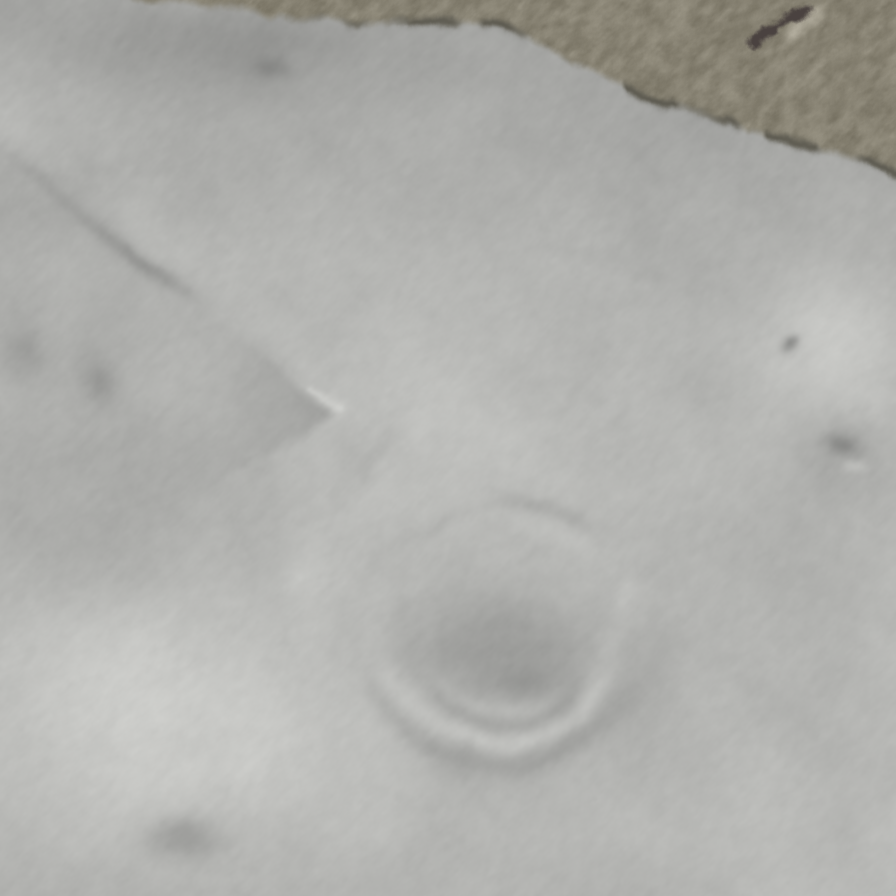
A WebGL 1 fragment shader for this texture:

```glsl
precision highp float;
// Soft grey snow with a crease, a shallow hollow and a strip of bare soil.
uniform vec2 u_resolution;

const vec3 SNOW_TINT = vec3(0.997, 1.0, 0.985);
const vec3 SOIL = vec3(0.53, 0.51, 0.45);
const vec3 RIM = vec3(0.34, 0.33, 0.29);
const vec3 PIT = vec3(0.29, 0.26, 0.25);

float hash(vec2 p) {
  return fract(sin(dot(p, vec2(127.1, 311.7))) * 43758.5453);
}
float noise(vec2 p) {
  vec2 i = floor(p), f = fract(p);
  f = f * f * (3.0 - 2.0 * f);
  return mix(mix(hash(i), hash(i + vec2(1, 0)), f.x),
             mix(hash(i + vec2(0, 1)), hash(i + vec2(1, 1)), f.x), f.y);
}
// Layered noise centred on zero
float fbm(vec2 p) {
  float sum = 0.0, amp = 0.5;
  for (int i = 0; i < 5; i++) {
    sum += amp * (noise(p) - 0.5);
    p = mat2(1.6, 1.2, -1.2, 1.6) * p + 7.3;
    amp *= 0.5;
  }
  return sum;
}
float band(float d, float width) { return exp(-d * d / (width * width)); }
float spot(vec2 p, vec2 centre, vec2 radius) {
  vec2 d = (p - centre) / radius;
  return exp(-dot(d, d));
}
float segment(vec2 p, vec2 a, vec2 b) {
  vec2 ab = b - a;
  return length(p - a - ab * clamp(dot(p - a, ab) / dot(ab, ab), 0.0, 1.0));
}
// Broad light and dark drifts
float drifts(vec2 p) {
  float tone = 0.7 + 0.07 * fbm(p * 4.0) + 0.055 * fbm(p * 14.0);
  tone += 0.095 * spot(p, vec2(0.16, 0.2), vec2(0.25, 0.17));
  tone += 0.065 * spot(p, vec2(0.93, 0.61), vec2(0.09, 0.08));
  tone += 0.035 * spot(p, vec2(0.48, 0.55), vec2(0.2, 0.13));
  tone += 0.05 * spot(p, vec2(0.03, 0.88), vec2(0.13, 0.08));
  tone += 0.03 * spot(p, vec2(0.85, 0.05), vec2(0.3, 0.2));
  tone -= 0.05 * smoothstep(0.62, 0.92, p.y);
  tone -= 0.08 * spot(p, vec2(0.27, 0.95), vec2(0.17, 0.05));
  return tone - 0.04 * spot(p, vec2(0.1, 0.42), vec2(0.16, 0.1));
}
// Diagonal crease ending in a folded, shaded wedge
float crease(vec2 p, float wear) {
  float d = (p.y - 0.83 + 0.76 * p.x) / 1.256;
  float reach = 1.0 - smoothstep(0.3, 0.38, p.x);
  float strong = band(p.x - 0.165, 0.055);
  float tone = -(0.035 * wear + 0.085 * strong) * reach * band(d, 0.009);
  tone += 0.015 * reach * band(d - 0.03, 0.02);
  vec2 tip = vec2(0.378, 0.547);
  float lowerSide = p.y - tip.y - 0.68 * (p.x - tip.x);
  float inside = (1.0 - smoothstep(-0.012, 0.004, d)) * smoothstep(-0.01, 0.01, lowerSide);
  tone -= 0.15 * inside * exp(-max(tip.x - p.x, 0.0) / 0.06);
  tone += 0.06 * band(segment(p, vec2(0.345, 0.572), tip), 0.005);
  // Small flap and faint ridge beside the tip
  tone -= 0.035 * spot(p, vec2(0.395, 0.495), vec2(0.03, 0.035));
  tone -= 0.025 * band(segment(p, vec2(0.43, 0.513), vec2(0.4, 0.468)), 0.009);
  return tone + 0.03 * wear * band(segment(p, vec2(0.4, 0.45), vec2(0.3, 0.29)), 0.022);
}
// Lopsided hollow with worn, uneven ridges
float hollow(vec2 p, float wear) {
  vec2 q = (p - vec2(0.565, 0.285)) / vec2(1.1, 0.95);
  q.x *= 1.0 - 0.8 * q.y;
  float r = length(q);
  float top = smoothstep(0.03, 0.14, q.y), base = 1.0 - smoothstep(-0.13, 0.0, q.y);
  float tone = -0.055 * wear * top * band(r - 0.155, 0.01);
  tone += 0.02 * wear * band(r - 0.132, 0.018);
  tone += 0.035 * band(segment(p, vec2(0.705, 0.34), vec2(0.66, 0.2)), 0.016);
  tone -= 0.075 * base * band(r - 0.146, 0.016);
  tone += 0.045 * base * band(r - 0.12, 0.011);
  tone -= 0.055 * wear * base * band(r - 0.102, 0.009);
  tone += 0.03 * wear * base * band(r - 0.086, 0.008);
  tone -= 0.1 * spot(q, vec2(-0.015, -0.015), vec2(0.1, 0.065));
  return tone - 0.06 * spot(q, vec2(0.015, -0.06), vec2(0.04, 0.018));
}
// Small dents and specks
float dents(vec2 p) {
  float tone = 0.19 * spot(p, vec2(0.885, 0.618), vec2(0.009));
  tone += 0.13 * spot(p, vec2(0.943, 0.505), vec2(0.018, 0.014));
  tone += 0.07 * spot(p, vec2(0.945, 0.49), vec2(0.06, 0.045));
  tone += 0.11 * spot(p, vec2(0.205, 0.063), vec2(0.04, 0.022));
  tone += 0.09 * spot(p, vec2(0.107, 0.58), vec2(0.022, 0.026));
  tone += 0.07 * spot(p, vec2(0.03, 0.61), vec2(0.02, 0.03));
  tone += 0.08 * spot(p, vec2(0.306, 0.927), vec2(0.02, 0.012));
  return 0.08 * spot(p, vec2(0.955, 0.478), vec2(0.013, 0.009)) - tone;
}
float soilEdge(float x) {
  return 0.975 + 0.12 * max(0.39 - x, 0.0) - 0.5 * max(x - 0.55, 0.0)
       + 0.2 * max(x - 0.7, 0.0) + 0.014 * fbm(vec2(x * 30.0, 3.0));
}
vec3 soil(vec2 p, vec2 along) {
  vec3 colour = SOIL + 0.17 * fbm(along * vec2(45.0, 80.0));
  float pit = segment(p, vec2(0.845, 0.957), vec2(0.9, 0.99)) + 0.025 * fbm(p * 60.0);
  colour += 0.16 * band(segment(p, vec2(0.885, 0.962), vec2(0.91, 0.985)), 0.009);
  return mix(colour, PIT, 1.0 - smoothstep(0.002, 0.011, pit));
}
void main() {
  vec2 p = gl_FragCoord.xy / u_resolution;
  vec2 along = vec2(p.x + p.y, p.y - p.x);
  vec2 warped = p + 0.034 * vec2(fbm(p * 9.0), fbm(p * 9.0 + 40.0));
  float wear = smoothstep(0.15, 0.75, noise(p * 13.0 + 5.0));
  float tone = drifts(p) + crease(warped, wear) + hollow(warped, wear) + dents(warped);
  tone += 0.035 * fbm(along * vec2(45.0, 90.0)) + 0.015 * fbm(p * 110.0);
  // Bare soil and its thin, broken dark rim
  float d = p.y - soilEdge(p.x) - 0.008 * fbm(p * 60.0);
  vec3 colour = mix(SNOW_TINT * tone, soil(p, along), smoothstep(-0.007, 0.006, d));
  float broken = smoothstep(0.25, 0.6, noise(vec2(p.x * 38.0, 9.0)));
  float rim = broken * smoothstep(0.3, 0.45, p.x) * band(d, 0.0055);
  gl_FragColor = vec4(mix(colour, RIM, 0.85 * rim), 1.0);
}
```
